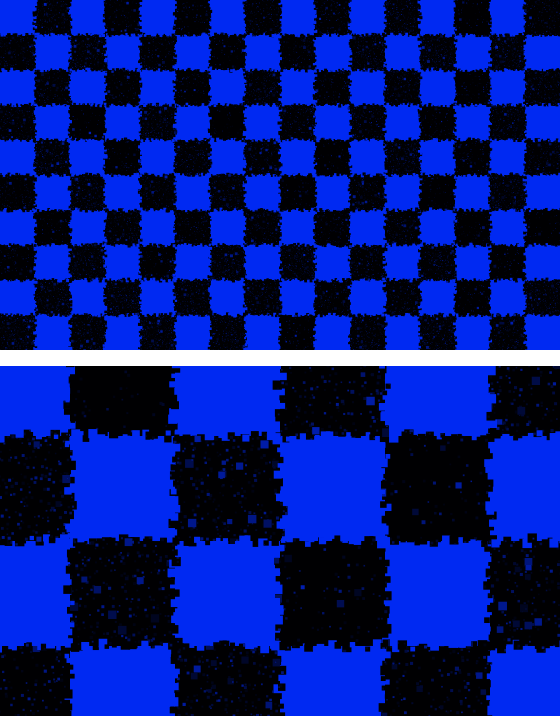
Top: the whole. Bottom: its middle third, enlarged.
Write a Shadertoy shader that draws this pattern.

```glsl
// A 16 by 10 checkerboard of clean blue and worn black tiles.
// Jittered cellular grids scatter square blue flecks and dust over the black,
// and rows of small overlapping chips of both colours roughen each tile edge.

const vec2 TILES = vec2(16.0, 10.0);
const vec3 BLUE = vec3(0.0, 0.16, 0.95);
const vec3 BLACK = vec3(0.0, 0.0, 0.008);
const float PI = 3.14159265;

// Lengths are in tile widths; ranges are (least, most).
const float CHIPS_PER_EDGE = 15.0;
const float CHIP_SPREAD = 0.03;
const vec2 CHIP_HALF = vec2(0.02, 0.046);
const float BLACK_CHIP_SHARE = 0.58;

const float FLECK_GRID = 9.0;
const vec2 FLECK_HALF = vec2(0.014, 0.042);
const vec2 FLECK_OPACITY = vec2(0.12, 0.75);
const float FLECK_CHANCE = 0.13;

const float DUST_GRID = 24.0;
const vec2 DUST_HALF = vec2(0.007, 0.015);
const vec2 DUST_OPACITY = vec2(0.06, 0.6);
const float DUST_CHANCE = 0.3;

vec4 hash4(vec3 key) {
    vec4 h = fract(key.xyzx * vec4(0.1031, 0.1030, 0.0973, 0.1099));
    h += dot(h, h.wzxy + 33.33);
    return fract((h.xxyz + h.yzzw) * h.zywx);
}

// Smoothed coverage of a square, from the offset to its centre
float square(vec2 offset, float halfSize, float pixel) {
    vec2 cover = clamp((halfSize - abs(offset)) / pixel + 0.5, 0.0, 1.0);
    return cover.x * cover.y;
}

// Blue amount of the checkerboard: tiles with an even index sum are black
float checker(vec2 p, float pixel) {
    vec2 wave = clamp(sin(PI * p) / (PI * pixel), -0.5, 0.5);
    return 0.5 - 2.0 * wave.x * wave.y;
}

// Squares at jittered cell points, with a different density in each tile
float scatter(vec2 p, float grid, vec2 sizes, vec2 opacities, float chance,
              float seed, float pixel) {
    float amount = 0.0;
    for (int j = -1; j <= 1; j++) {
        for (int i = -1; i <= 1; i++) {
            vec2 id = floor(p * grid) + vec2(i, j);
            vec4 r = hash4(vec3(id, seed));
            vec2 centre = (id + r.xy) / grid;
            float wear = mix(0.25, 1.75, hash4(vec3(floor(centre), 71.0)).x);
            float present = step(r.z, chance * wear);
            float shade = hash4(vec3(id, seed + 5.0)).y;
            float opacity = mix(opacities.x, opacities.y, shade * shade);
            float cover = square(p - centre, mix(sizes.x, sizes.y, r.w), pixel);
            amount = max(amount, present * opacity * cover);
        }
    }
    return amount;
}

// Chips along the nearest inner line of constant p.x
float roughenEdge(float blue, vec2 p, float lastLine, float seed, float pixel) {
    float line = floor(p.x + 0.5);
    if (line < 0.5 || line > lastLine - 0.5) return blue;
    for (int i = -2; i <= 2; i++) {
        float slot = floor(p.y * CHIPS_PER_EDGE) + float(i);
        vec4 r = hash4(vec3(line, slot, seed));
        vec2 centre = vec2(line + (2.0 * r.x - 1.0) * CHIP_SPREAD,
                           (slot + r.y) / CHIPS_PER_EDGE);
        float cover = square(p - centre, mix(CHIP_HALF.x, CHIP_HALF.y, r.z), pixel);
        blue = mix(blue, step(BLACK_CHIP_SHARE, r.w), cover);
    }
    return blue;
}

void mainImage(out vec4 fragColor, in vec2 fragCoord) {
    vec2 p = fragCoord / iResolution.xy * TILES;
    float pixel = TILES.y / iResolution.y;

    // Tiles with ragged borders
    float blue = checker(p, pixel);
    blue = roughenEdge(blue, p, TILES.x, 11.0, pixel);
    blue = roughenEdge(blue, p.yx, TILES.y, 23.0, pixel);

    // Wear, visible only where the tile is black
    float dust = scatter(p, DUST_GRID, DUST_HALF, DUST_OPACITY, DUST_CHANCE, 37.0, pixel);
    float flecks = scatter(p, FLECK_GRID, FLECK_HALF, FLECK_OPACITY, FLECK_CHANCE, 53.0, pixel);
    blue = max(blue, max(dust, flecks));

    fragColor = vec4(mix(BLACK, BLUE, blue), 1.0);
}
```
